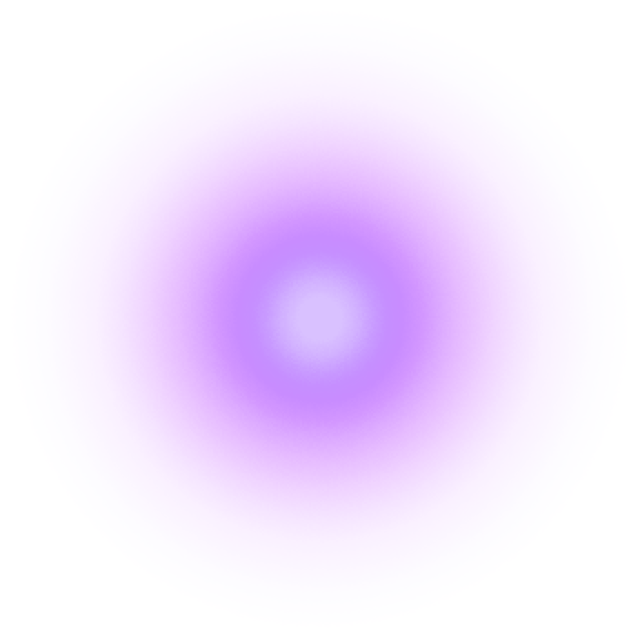
Give the GLSL for this background, as a Shadertoy shader.

```glsl
const vec2 CENTER = vec2(0.5, 0.502);
const float GRAIN_CELLS = 288.0;   // grain cells across the canvas
const float GRAIN_SPREAD = 0.006;  // radial scatter of the grain
const int STOPS = 13;

// Distance from the center of each color stop
const float RADIUS[STOPS] = float[](
    0.034, 0.060, 0.085, 0.105, 0.130, 0.160, 0.187,
    0.219, 0.270, 0.310, 0.350, 0.430, 0.490);

// Red and green of each stop; blue stays full
const vec2 TINT[STOPS] = vec2[](
    vec2(0.850, 0.755), vec2(0.820, 0.690), vec2(0.785, 0.605),
    vec2(0.775, 0.560), vec2(0.785, 0.548), vec2(0.825, 0.590),
    vec2(0.860, 0.660), vec2(0.900, 0.730), vec2(0.940, 0.830),
    vec2(0.960, 0.895), vec2(0.980, 0.943), vec2(0.992, 0.988),
    vec2(1.000, 1.000));

float hash(vec2 p) {
    return fract(sin(dot(p, vec2(127.1, 311.7))) * 43758.5453);
}

// Piecewise linear blend through the stops
vec3 glowColor(float radius) {
    vec2 tint = TINT[0];
    for (int i = 1; i < STOPS; i++) {
        float t = (radius - RADIUS[i - 1]) / (RADIUS[i] - RADIUS[i - 1]);
        tint = mix(tint, TINT[i], clamp(t, 0.0, 1.0));
    }
    return vec3(tint, 1.0);
}

void mainImage(out vec4 fragColor, in vec2 fragCoord) {
    // Centered square coordinates
    float side = min(iResolution.x, iResolution.y);
    vec2 uv = (fragCoord - 0.5 * iResolution.xy) / side + 0.5;

    // Fine grain scatters the radius
    float grain = hash(floor(uv * GRAIN_CELLS)) - 0.5;
    float radius = length(uv - CENTER) + grain * GRAIN_SPREAD;

    fragColor = vec4(glowColor(radius), 1.0);
}
```
